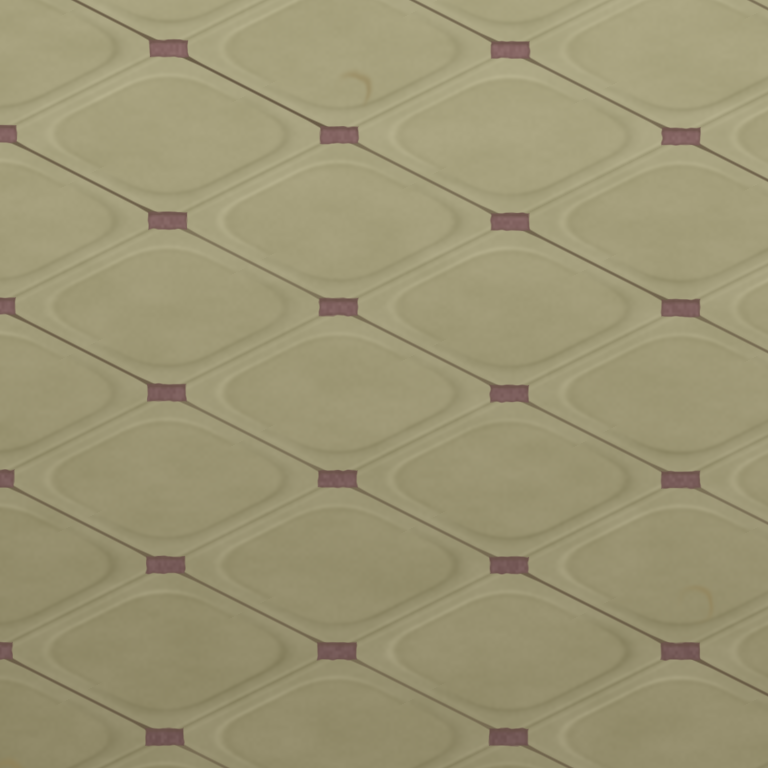
This pattern is drawn by a WebGL 2 fragment shader. Its source:

```glsl
#version 300 es
precision highp float;
// Glazed olive diamond tiles with raised rounded panels and small mauve corner insets.

#define PERIOD vec2(0.4455, 0.2242)    // node spacing across and down
#define ORIGIN vec2(0.2185, 0.7130)    // one inset centre
#define INSET_HALF vec2(0.0250, 0.0112)
#define GROUT_HALF 0.0017
#define PANEL_SIZE 0.410               // 0.5 would reach the tile edge
#define PANEL_ROUND 0.26
#define RIDGE_WIDTH 0.0030
#define GLAZE_TOP vec3(0.665, 0.643, 0.507)
#define GLAZE_BOTTOM vec3(0.578, 0.552, 0.425)
#define GROUT_COLOR vec3(0.390, 0.335, 0.255)
#define INSET_COLOR vec3(0.510, 0.390, 0.380)
#define STAIN_COLOR vec3(0.570, 0.500, 0.330)

uniform vec2 u_resolution;
out vec4 fragColor;

float hash(vec2 p) {
    return fract(sin(dot(p, vec2(127.1, 311.7))) * 43758.5453);
}

float noise(vec2 p) {
    vec2 i = floor(p), f = fract(p);
    f = f * f * (3.0 - 2.0 * f);
    return mix(mix(hash(i), hash(i + vec2(1, 0)), f.x),
               mix(hash(i + vec2(0, 1)), hash(i + vec2(1, 1)), f.x), f.y);
}

float smoothMax(float a, float b, float k) {
    float h = max(k - abs(a - b), 0.0) / k;
    return max(a, b) + 0.25 * h * h * k;
}

float ridge(float d, float width) {
    return exp(-d * d / (width * width));
}

// Skewed lattice coordinates back to canvas offsets
vec2 toCanvas(vec2 lattice) {
    return 0.5 * vec2(lattice.x + lattice.y, lattice.x - lattice.y) * PERIOD;
}

void main() {
    vec2 uv = gl_FragCoord.xy / u_resolution;
    float px = 1.0 / min(u_resolution.x, u_resolution.y);

    // Slight perspective lean, then integer lines along both diagonals
    vec2 p = uv - ORIGIN;
    p.x -= 0.008 * (1.0 - uv.x) * p.y;
    p.y += 0.005 * (uv.x - 0.2) * uv.y;
    vec2 s = p / PERIOD;
    vec2 lattice = vec2(s.x + s.y, s.x - s.y);
    vec2 cell = floor(lattice);
    vec2 local = fract(lattice) - 0.5;
    vec2 nodeLocal = fract(lattice + 0.5) - 0.5;
    vec2 nodeId = floor(lattice + 0.5);
    float unit = 1.0 / length(1.0 / PERIOD);

    // Glaze: broad light falloff, tile tone and horizontal clouding
    vec3 color = mix(GLAZE_BOTTOM, GLAZE_TOP, smoothstep(-0.05, 1.0, uv.y));
    color += 0.018 * (uv.x - 0.5) * (1.0 - 0.5 * uv.y);
    color += 0.010 * (hash(cell + 7.0) - 0.5);
    float cloud = noise(uv * vec2(16.0, 34.0)) + 0.5 * noise(uv * vec2(45.0, 110.0));
    color += vec3(0.022, 0.021, 0.024) * (cloud - 0.75);
    color += 0.010 * (noise(uv * 190.0) - 0.5);

    // Rounded panel: lit on the upper left, shaded on the lower right
    vec2 q = abs(local);
    float panel = (smoothMax(q.x, q.y, PANEL_ROUND) - PANEL_SIZE) * unit;
    float facing = smoothstep(-0.42, 0.42, -local.y) * 2.0 - 1.0;
    float wear = 0.65 + 0.6 * noise(uv * 14.0 + cell);
    color += 0.042 * facing * wear * ridge(panel, RIDGE_WIDTH);
    color -= 0.018 * ridge(panel + 0.004 * sign(facing), 1.3 * RIDGE_WIDTH);
    color -= vec3(0.007, 0.008, 0.011) * smoothstep(0.004, -0.006, panel);

    // Rising joints: a pale lip beside a soft furrow
    float rise = nodeLocal.y * unit;
    color += 0.022 * wear * ridge(rise + 0.0045, 0.0025);
    color += 0.016 * ridge(rise - 0.0065, 0.0025);
    color -= 0.045 * ridge(rise, 0.0022);

    // Falling joints: dark grout that flares beside the insets
    vec2 nodeOffset = toCanvas(nodeLocal);
    float flare = smoothstep(0.050, 0.018, length(nodeOffset));
    float strength = mix(0.60, 0.95, hash(vec2(nodeId.x, cell.y)));
    float fall = abs(nodeLocal.x) * unit - GROUT_HALF - 0.0012 * flare;
    float edge = max(px, 0.0015);
    color = mix(color, GROUT_COLOR, strength * smoothstep(edge, -edge, fall));
    color += 0.012 * ridge(nodeLocal.x * unit - 0.006, 0.003);

    // Occasional curled brown stain low in the panel
    float marked = step(abs(mod(dot(cell, vec2(3.0, 5.0)), 14.0) - 12.0), 0.1);
    vec2 st = toCanvas(local) - vec2(0.025, -0.047);
    float curl = abs(length(st - vec2(-0.010, -0.008)) - 0.020 - 0.010 * noise(uv * 60.0));
    float stain = ridge(curl, 0.005) * smoothstep(0.034, 0.012, length(st));
    color = mix(color, STAIN_COLOR, 0.50 * marked * stain);

    // Mauve insets with a ragged outline and a dark upper rim
    vec2 rag = vec2(noise(uv * 150.0), noise(uv * 150.0 + 31.0)) - 0.5;
    vec2 box = abs(nodeOffset + 0.002 * rag) - INSET_HALF;
    float inset = length(max(box, 0.0)) + min(max(box.x, box.y), 0.0);
    vec3 mauve = INSET_COLOR * mix(0.86, 1.06, uv.y);
    mauve += 0.050 * (noise(uv * vec2(260.0, 200.0)) - 0.5);
    float rim = smoothstep(0.003, 0.010, nodeOffset.y) + 0.6 * smoothstep(-0.005, 0.0, inset);
    mauve = mix(mauve, vec3(0.400, 0.310, 0.265), 0.65 * min(rim, 1.0));
    color = mix(color, mauve, smoothstep(edge, -edge, inset));

    fragColor = vec4(color, 1.0);
}
```
